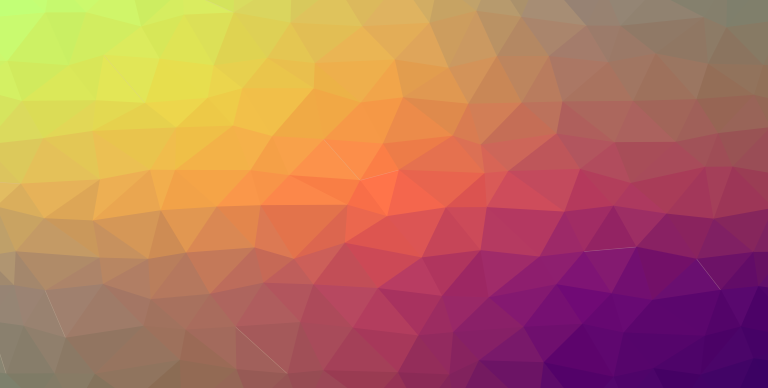
This background is drawn by a Shadertoy shader. Its source:

```glsl
const vec2 CELL = vec2(0.142, 0.1); // mesh spacing in canvas heights
const vec2 MESH_ORIGIN = vec2(0.0, 0.05);
const vec2 JITTER = vec2(0.65, 0.55);
const vec3 SEAM_COLOR = vec3(0.85, 0.76, 0.66);

float hash(vec2 p) {
    return fract(sin(dot(p, vec2(127.1, 311.7))) * 43758.5453);
}

// Lime, gold, orange, plum, violet
vec3 ramp(float t) {
    vec3 color = mix(vec3(0.75, 1.0, 0.46), vec3(0.92, 0.85, 0.28), clamp(t * 4.0, 0.0, 1.0));
    color = mix(color, vec3(1.0, 0.43, 0.28), clamp(t * 4.0 - 1.0, 0.0, 1.0));
    color = mix(color, vec3(0.45, 0.04, 0.46), clamp(t * 4.0 - 2.0, 0.0, 1.0));
    return mix(color, vec3(0.22, 0.0, 0.38), clamp(t * 4.0 - 3.0, 0.0, 1.0));
}

// The same ramp runs rightward and downward; both are averaged
vec3 gradient(vec2 uv) {
    return 0.5 * (ramp(uv.x) + ramp(1.0 - uv.y));
}

// Staggered lattice point with random displacement
vec2 meshVertex(vec2 id) {
    vec2 offset = vec2(hash(id + 11.7), hash(id + 57.3)) - 0.5;
    vec2 stagger = vec2(0.5 * mod(id.y, 2.0), 0.0);
    return MESH_ORIGIN + (id + stagger + JITTER * offset) * CELL;
}

// Signed distance to a line, positive on its left
float edgeDistance(vec2 p, vec2 a, vec2 b) {
    vec2 along = normalize(b - a);
    return dot(p - a, vec2(-along.y, along.x));
}

// Flat facet colour weighted by its pixel coverage
vec4 facet(vec2 p, vec2 a, vec2 b, vec2 c, float aspect, float pixel) {
    float steepEdge = edgeDistance(p, b, c);
    float inside = min(steepEdge, min(edgeDistance(p, a, b), edgeDistance(p, c, a)));
    float coverage = clamp(0.5 + inside / pixel, 0.0, 1.0);

    vec2 center = (a + b + c) / 3.0;
    float seed = hash(center);
    vec2 uv = clamp(center / vec2(aspect, 1.0), 0.0, 1.0);
    vec3 color = gradient(uv) + 0.025 * (seed - 0.5);

    // A few facets have a pale hairline on one side
    float hairline = 1.0 - smoothstep(0.0, max(pixel, 0.003), abs(steepEdge));
    color = mix(color, SEAM_COLOR, 0.35 * hairline * step(0.975, seed));
    return vec4(color, 1.0) * coverage;
}

// Blend the facets near the point
vec3 facetedMesh(vec2 p, float aspect, float pixel) {
    vec2 home = floor((p - MESH_ORIGIN) / CELL);
    vec4 sum = vec4(0.0);
    for (int y = -1; y <= 1; y++) {
        for (int x = -2; x <= 1; x++) {
            vec2 id = home + vec2(x, y);
            vec2 a = meshVertex(id);
            vec2 b = meshVertex(id + vec2(1, 0));
            vec2 c = meshVertex(id + vec2(0, 1));
            vec2 d = meshVertex(id + vec2(1, 1));
            // Split each cell along its shorter diagonal
            bool splitBC = distance(b, c) < distance(a, d);
            sum += facet(p, a, b, splitBC ? c : d, aspect, pixel);
            sum += facet(p, splitBC ? b : a, d, c, aspect, pixel);
        }
    }
    return sum.rgb / max(sum.a, 0.001);
}

void mainImage(out vec4 fragColor, in vec2 fragCoord) {
    vec2 p = fragCoord / iResolution.y;
    float aspect = iResolution.x / iResolution.y;
    fragColor = vec4(facetedMesh(p, aspect, 1.0 / iResolution.y), 1.0);
}
```
